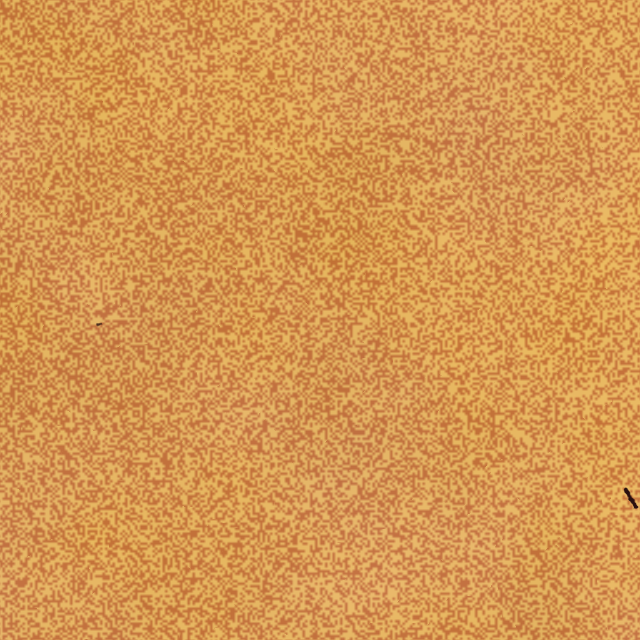
This texture is drawn by a Shadertoy shader. Its source:

```glsl
#define GRAIN_CELLS 256.0
#define LIGHT_BIAS 0.05
#define GRAIN_SPREAD 0.4
#define PATCH_SCALE 4.0
#define PATCH_BIAS 0.22
#define PATCH_SHADE 0.07
#define PATCH_TINT 0.10
#define DARK_GRAIN vec3(0.765, 0.445, 0.238)
#define LIGHT_GRAIN vec3(0.905, 0.718, 0.390)
#define FLECK_COLOR vec3(0.16, 0.06, 0.06)

float hash(vec2 p) {
    uvec2 q = uvec2(ivec2(floor(p)) + 4096);
    uint h = q.x * 1597334677u ^ q.y * 3812015801u;
    h = (h ^ (h >> 16)) * 2246822519u;
    h = (h ^ (h >> 13)) * 3266489917u;
    return float((h ^ (h >> 16)) >> 8) / 16777216.0;
}

float valueNoise(vec2 p) {
    vec2 i = floor(p), f = fract(p);
    f = f * f * (3.0 - 2.0 * f);
    return mix(mix(hash(i), hash(i + vec2(1, 0)), f.x),
               mix(hash(i + vec2(0, 1)), hash(i + vec2(1, 1)), f.x), f.y);
}

// Broad cloudy variation, centred on zero
float patches(vec2 p) {
    float sum = 0.0, amp = 0.5;
    for (int i = 0; i < 4; i++) {
        sum += amp * (valueNoise(p) - 0.5);
        p = mat2(1.6, 1.2, -1.2, 1.6) * p + 17.3;
        amp *= 0.55;
    }
    return sum;
}

// One two-tone cell; neighbours repel so grains form short, thin worms
float grainCell(vec2 c, float bias) {
    float around = hash(c + vec2(1, 0)) + hash(c - vec2(1, 0))
                 + hash(c + vec2(0, 1)) + hash(c - vec2(0, 1));
    float v = hash(c) - 0.5 - GRAIN_SPREAD * (0.25 * around - 0.5);
    return step(0.0, v + bias);
}

// Softly blended cells
float grain(vec2 uv, float bias) {
    vec2 p = uv * GRAIN_CELLS - 0.5;
    vec2 i = floor(p), f = fract(p);
    return mix(mix(grainCell(i, bias), grainCell(i + vec2(1, 0), bias), f.x),
               mix(grainCell(i + vec2(0, 1), bias), grainCell(i + vec2(1, 1), bias), f.x), f.y);
}

// Ragged dark sliver between two points
float fleck(vec2 uv, vec2 a, vec2 b, float radius) {
    vec2 d = b - a;
    float t = clamp(dot(uv - a, d) / dot(d, d), 0.0, 1.0);
    float ragged = radius * (0.5 + 0.9 * valueNoise(uv * 260.0));
    return 1.0 - smoothstep(-0.0015, 0.0015, length(uv - a - d * t) - ragged);
}

void mainImage(out vec4 fragColor, in vec2 fragCoord) {
    vec2 uv = fragCoord / iResolution.xy;

    // Grain, with its density drifting over the surface
    float cloud = patches(uv * PATCH_SCALE + 3.7);
    float tint = patches(uv * PATCH_SCALE * 1.3 + 41.2);
    float light = grain(uv, LIGHT_BIAS + PATCH_BIAS * cloud);
    vec3 color = mix(DARK_GRAIN, LIGHT_GRAIN, light);

    // Uneven shade and warmth
    color *= 1.0 + PATCH_SHADE * cloud;
    color.b += PATCH_TINT * tint;

    // Two stray flecks
    float marks = fleck(uv, vec2(0.978, 0.235), vec2(0.993, 0.208), 0.0035);
    marks = max(marks, 0.8 * fleck(uv, vec2(0.153, 0.493), vec2(0.158, 0.494), 0.002));
    color = mix(color, FLECK_COLOR, marks);

    fragColor = vec4(color, 1.0);
}
```
